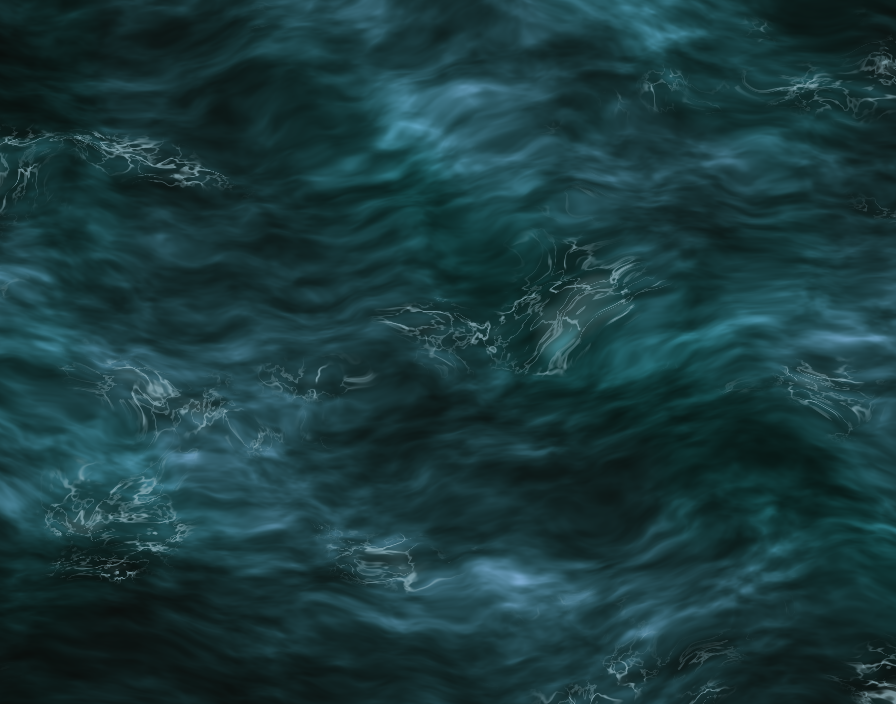
A WebGL 2 fragment shader for this texture:

```glsl
#version 300 es
precision highp float;

uniform vec2 u_resolution;
out vec4 fragColor;

float hash(vec2 cell) {
    return fract(sin(dot(cell, vec2(127.1, 311.7))) * 43758.5453);
}

// Value noise in -1..1
float noise(vec2 p) {
    vec2 i = floor(p);
    vec2 f = fract(p);
    vec2 u = f * f * f * (f * (f * 6.0 - 15.0) + 10.0);
    float low = mix(hash(i), hash(i + vec2(1, 0)), u.x);
    float high = mix(hash(i + vec2(0, 1)), hash(i + vec2(1, 1)), u.x);
    return 2.0 * mix(low, high, u.y) - 1.0;
}

// Octaves turn as they shrink, which hides the noise grid
float fbm(vec2 p, int octaves) {
    const mat2 turn = mat2(1.6, 1.2, -1.2, 1.6);
    float sum = 0.0;
    float amplitude = 0.5;
    for (int i = 0; i < octaves; i++) {
        sum += amplitude * noise(p);
        p = turn * p + 17.3;
        amplitude *= 0.5;
    }
    return sum;
}

// Signed height above a sloping crest line
float crestHeight(vec2 p, float start, float slope) {
    return (p.y - start - slope * p.x) / sqrt(1.0 + slope * slope);
}

// Steep face below the crest, long lit back above it
float swell(float height, float reach) {
    return smoothstep(-0.07, 0.05, height) * exp(-max(height, 0.0) / reach);
}

float band(float height, float width) {
    return exp(-height * height / (width * width));
}

// Thin threads along the zero line of a noise field
float threads(vec2 p, float width) {
    return 1.0 - smoothstep(0.0, width, abs(fbm(p, 4)));
}

// Deep green-black through teal to pale steel blue
vec3 waterColor(float tone) {
    return vec3(0.035, 0.0, 0.0)
         + vec3(0.077, 0.247, 0.268) * exp(tone * vec3(0.73, 0.41, 0.46));
}

void main() {
    vec2 p = gl_FragCoord.xy / u_resolution.y;

    // Slow drift bends every layer
    vec2 drift = vec2(fbm(p * vec2(3.0, 4.0) + 5.2, 4), fbm(p * vec2(3.0, 4.5) + 31.7, 4));
    vec2 q = p + vec2(0.10, 0.07) * drift;
    vec2 flow = q + vec2(0.0, 0.045 * sin(4.2 * p.x + 2.0 * p.y - 1.0));

    // Two large swells
    float upper = crestHeight(q, 1.22, -0.73);
    float lower = crestHeight(q, 0.34, -0.25);
    float tone = 1.35 * swell(upper, 0.24) - 0.65;
    tone += 1.25 * swell(lower, 0.17) * (1.0 - smoothstep(0.65, 1.1, p.x));

    // Broad patches, wave rows and fine ripples
    tone += 1.7 * fbm(flow * vec2(2.2, 5.0) + 8.4, 4);
    float rows = fbm(flow * vec2(5.0, 17.0) + 3.1, 4);
    tone += 1.5 * rows;
    tone += 0.9 * (0.32 - abs(fbm(flow * vec2(9.0, 27.0) + 44.0, 3)) * 1.7);
    float ripples = fbm(flow * vec2(22.0, 62.0) + 71.0, 3);
    tone += ripples * (1.25 + 0.5 * rows);

    // Darker corners
    vec2 centered = gl_FragCoord.xy / u_resolution - 0.5;
    tone -= 1.1 * smoothstep(0.2, 0.5, dot(centered, centered));

    // Translucent green on the steep face
    vec3 color = waterColor(tone);
    float face = band(upper + 0.06, 0.10) * smoothstep(0.2, 0.7, p.x);
    face += 0.5 * smoothstep(0.1, 0.4, fbm(p * 3.0 + 52.0, 3));
    color *= mix(vec3(1.0), vec3(0.5, 1.03, 0.95), clamp(face, 0.0, 1.0) * 0.75);

    // Torn foam gathered near the crests and in loose patches
    float cluster = fbm(q * vec2(5.0, 9.0) + 90.0, 4);
    float gather = 0.28 * band(upper, 0.09) + 0.25 * band(lower, 0.06);
    float patches = smoothstep(0.20, 0.52, cluster + gather);
    vec2 lace = q * vec2(19.0, 30.0) + 1.6 * drift;
    float foam = threads(lace + 13.0, 0.085) * smoothstep(-0.25, 0.25, ripples + 0.1);
    foam += 0.5 * threads(lace * 1.9 + 61.0, 0.11);
    foam += 0.35 * smoothstep(0.5, 0.75, cluster + gather);
    foam = clamp(foam * patches, 0.0, 1.0);
    color = mix(color, vec3(0.58, 0.71, 0.75), 0.72 * foam);

    fragColor = vec4(color, 1.0);
}
```
